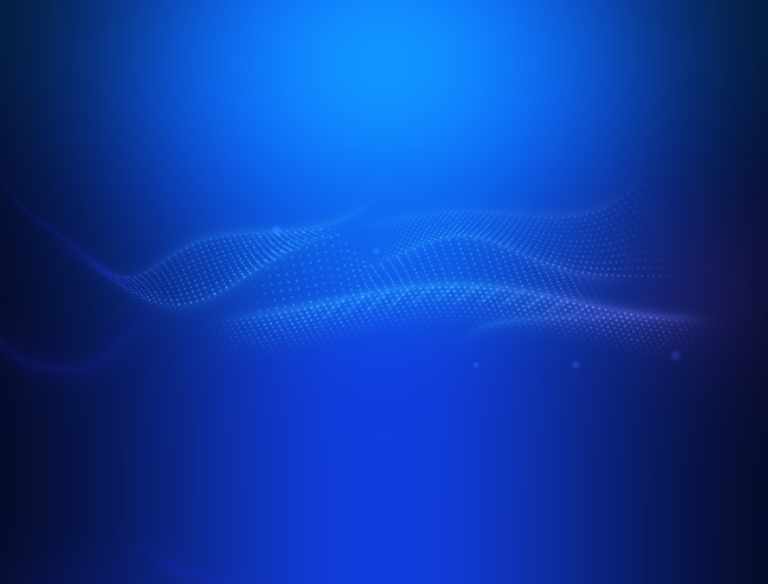
This background is drawn by a Shadertoy shader. Its source:

```glsl
const vec3 NAVY = vec3(0.012, 0.018, 0.065);
const vec3 ROYAL = vec3(0.065, 0.24, 0.87);
const vec3 COBALT = vec3(0.04, 0.34, 0.95);
const vec3 AZURE = vec3(0.07, 0.58, 1.0);
const vec3 CYAN = vec3(0.20, 0.66, 1.0);
const vec3 VIOLET = vec3(0.13, 0.15, 0.82);
const vec3 LILAC = vec3(0.42, 0.46, 0.95);
const vec3 PLUM = vec3(0.10, 0.03, 0.12);

float bump(float x, float center, float width) {
    float t = (x - center) / width;
    return exp(-t * t);
}

float window(float x, float left, float right, float soft) {
    return smoothstep(left, left + soft, x) * (1.0 - smoothstep(right - soft, right, x));
}

float softLine(float offset, float width) {
    return exp(-abs(offset) / width);
}

vec2 hash2(vec2 p) {
    return fract(sin(vec2(dot(p, vec2(127.1, 311.7)), dot(p, vec2(269.5, 183.3)))) * 4375.5);
}

// Round dots on a grid stretched between two curves, with uneven brightness
float dotSheet(vec2 uv, float top, float bottom, vec2 grid, float skew, float aspect, float pixel) {
    float thickness = max(top - bottom, 0.004);
    float v = (uv.y - bottom) / thickness;
    float slope = -dFdx(v) * thickness / pixel;
    vec2 cell = vec2(uv.x * grid.x + skew * v, v * grid.y);
    vec2 local = (fract(cell) - 0.5) / grid;
    local.x = (local.x - local.y * skew / grid.x) * aspect;
    local.y = local.y * thickness + slope * local.x;
    float dots = 1.0 - smoothstep(0.0, 0.0022 + pixel, length(local));
    float twinkle = 0.55 + 0.75 * hash2(floor(cell)).x;
    return dots * twinkle * window(v, -0.06, 1.06, 0.1);
}

// Blue column with a bright upper glow and dark sides
vec3 backdrop(vec2 uv) {
    float side = abs(uv.x - 0.5) / 0.355;
    float column = exp(-pow(side, 2.1));
    vec3 color = mix(NAVY, ROYAL, column);
    float halo = exp(-pow(side / 0.93, 2.4)) * bump(uv.y, 0.82, 0.27);
    color = mix(color, COBALT, 0.9 * halo);
    float core = bump(uv.x, 0.5, 0.20) * bump(uv.y, 0.89, 0.23);
    color = mix(color, AZURE, core);
    color += vec3(0.0, 0.055, 0.05) * smoothstep(0.6, 1.0, uv.y) * (1.0 - core);
    color += vec3(0.0, 0.07, 0.01) * bump(uv.x, 0.5, 0.24) * bump(uv.y, 0.53, 0.11);
    return color + PLUM * 0.6 * bump(uv.x, 0.92, 0.14) * bump(uv.y, 0.5, 0.16);
}

void mainImage(out vec4 fragColor, in vec2 fragCoord) {
    vec2 uv = fragCoord / iResolution.xy;
    float aspect = iResolution.x / iResolution.y;
    float pixel = 1.0 / iResolution.y;
    float x = uv.x;
    float y = uv.y;
    vec3 color = backdrop(uv);

    // Edges of the flowing ribbons
    float leftTop = 0.60 - 0.075 * bump(x, 0.165, 0.07) + 0.1 * exp(-x / 0.04)
                  + 0.075 * exp(min(x - 0.5, 0.05) / 0.05);
    float leftBottom = 0.605 - 0.13 * bump(x, 0.23, 0.13);
    float rightTop = 0.605 + 0.033 * bump(x, 0.6, 0.12) + 0.07 * exp(min(x - 0.82, 0.01) / 0.06);
    float arch = 0.52 + 0.075 * bump(x, 0.6, 0.11);
    float crest = 0.442 + 0.070 * bump(x, 0.59, 0.22);
    float fold = 0.457 - 0.07 * exp(-max(x - 0.58, 0.0) / 0.035);
    float violetTrail = 0.365 + 0.05 * exp(-x / 0.03) + 0.11 * smoothstep(0.1, 0.23, x);

    // Horizontal reach of each ribbon
    float leftReach = window(x, 0.04, 0.47, 0.12);
    float rightReach = window(x, 0.43, 0.92, 0.14);
    float centerReach = window(x, 0.30, 0.80, 0.08);
    float crestReach = window(x, 0.25, 0.96, 0.14);

    // Dotted surfaces
    float leftDots = dotSheet(uv, leftTop, leftBottom, vec2(130.0, 12.0), 4.0, aspect, pixel);
    float rightDots = dotSheet(uv, rightTop, arch, vec2(130.0, 12.0), -4.0, aspect, pixel);
    float centerTop = mix(leftTop, arch, smoothstep(0.42, 0.49, x));
    float centerDots = dotSheet(uv, centerTop, crest, vec2(90.0, 10.0), 2.0, aspect, pixel);
    float crestDots = dotSheet(uv, crest, crest - 0.085, vec2(120.0, 12.0), 4.0, aspect, pixel);
    float crestFade = smoothstep(crest - 0.085, crest, y);

    float sparkle = 0.50 * leftDots * leftReach * (0.75 + 0.6 * softLine(y - leftBottom, 0.025))
                  + 0.42 * rightDots * rightReach * (0.5 + softLine(y - arch, 0.02))
                  + 0.42 * centerDots * centerReach
                  + 0.65 * crestDots * crestReach * crestFade;

    // Slanted strokes combed along the lower crest
    float comb = pow(0.5 + 0.5 * sin((x - 0.9 * (y - crest)) * 215.0), 4.0);
    float combBand = window(y - crest, -0.035, 0.008, 0.012) * window(x, 0.36, 0.80, 0.1);
    sparkle += 0.20 * comb * combBand;

    // Soft light along the folds
    float sheen = 0.24 * softLine(y - leftTop, 0.008) * window(x, -0.04, 0.51, 0.07)
                + 0.18 * softLine(y - leftBottom, 0.010) * leftReach
                + 0.15 * softLine(y - rightTop, 0.009) * window(x, 0.44, 0.84, 0.08)
                + 0.20 * softLine(y - arch, 0.008) * window(x, 0.45, 0.84, 0.08)
                + 0.26 * softLine(y - crest, 0.009) * crestReach
                + 0.24 * softLine(y - fold, 0.010) * window(x, 0.585, 0.95, 0.07);
    sheen += 0.10 * crestReach * crestFade * (1.0 - smoothstep(crest, crest + 0.02, y));

    vec3 tint = mix(VIOLET, CYAN, smoothstep(0.08, 0.34, x));
    tint = mix(tint, LILAC, smoothstep(0.58, 0.82, x));
    float edgeFade = mix(0.35, 1.0, window(x, -0.08, 1.0, 0.28));
    color = mix(color, tint, clamp((sparkle + sheen) * edgeFade, 0.0, 0.9));

    // Dim violet trails at the left and lower edge
    float trail = 0.20 * softLine(y - violetTrail, 0.02) * window(x, -0.1, 0.24, 0.1);
    float lowerTrail = 0.06 * exp(-max(x - 0.19, 0.0) / 0.05);
    trail += 0.24 * softLine(y - lowerTrail, 0.010) * window(x, 0.15, 0.34, 0.08);
    trail += 0.10 * bump(x, 0.12, 0.16) * bump(y, 0.0, 0.06);
    color = mix(color, VIOLET, trail);

    // Floating out-of-focus specks
    for (int i = 0; i < 5; i++) {
        vec2 seed = hash2(vec2(float(i) + 2.0, 5.0));
        vec2 center = vec2(0.36 + 0.13 * float(i), 0.37 + 0.28 * seed.y);
        float radius = 0.005 + 0.006 * seed.x;
        float dist = length((uv - center) * vec2(aspect, 1.0));
        color += LILAC * 0.14 * (1.0 - smoothstep(radius * 0.3, radius + pixel, dist));
    }

    fragColor = vec4(clamp(color, 0.0, 1.0), 1.0);
}
```
